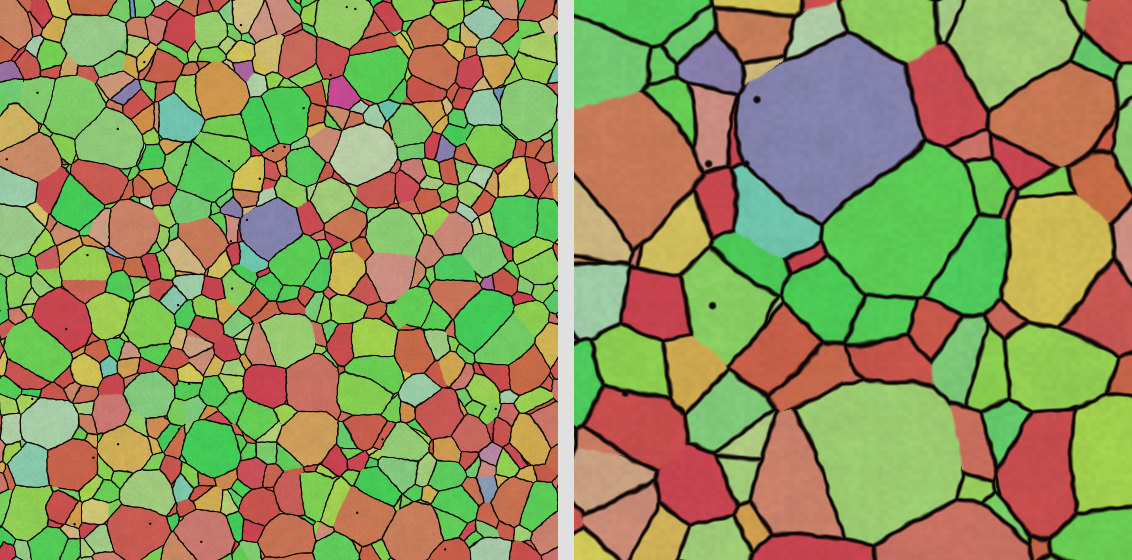
Left: the whole. Right: its middle third, enlarged.
Write a WebGL 2 fragment shader that draws this texture.

```glsl
#version 300 es
precision highp float;
// Polycrystal grain map: flat coloured grains of very mixed size with thin dark
// boundaries. Grains are cells of a power diagram over jittered seeds whose radii
// have a long tail; a few boundaries carry no line, and fine noise adds tooth.

uniform vec2 u_resolution;
out vec4 fragColor;

const float GRID = 28.0;          // seeds per canvas height
const int   REACH = 3;            // seed search range in cells
const float JITTER = 0.95;
const float RADIUS_MIN = 0.2;     // seed radii in cells
const float RADIUS_SPAN = 1.5;
const float RADIUS_POWER = 4.0;
const float BEND = 0.22;          // slow curving of boundaries, in cells
const float JAG = 0.045;          // fine raggedness, in cells
const float LINE_HALF = 0.00125;  // boundary half width, in canvas heights
const float LINE_SOFT = 0.0010;
const float OPEN_SHARE = 0.06;    // boundaries drawn without a line
const float TOOTH = 0.055;        // brightness noise
const float DOT_GRID = 40.0;
const float DOT_SHARE = 0.016;
const float DOT_RADIUS = 0.0021;
const vec3 LINE_COLOR = vec3(0.05, 0.025, 0.02);
const vec3 CHALK = vec3(0.80, 0.78, 0.66);

float hash(vec2 p) {
    return fract(sin(dot(p, vec2(127.1, 311.7))) * 43758.5453);
}

vec2 hash2(vec2 p) {
    return vec2(hash(p), hash(p + vec2(37.3, 17.9)));
}

float noise(vec2 p) {
    vec2 i = floor(p), f = fract(p);
    f = f * f * (3.0 - 2.0 * f);
    return mix(mix(hash(i), hash(i + vec2(1, 0)), f.x),
               mix(hash(i + vec2(0, 1)), hash(i + vec2(1, 1)), f.x), f.y);
}

vec2 noise2(vec2 p) {
    return vec2(noise(p), noise(p + vec2(71.4, 23.8))) - 0.5;
}

vec2 seedPoint(vec2 id) {
    return id + 0.5 + JITTER * (hash2(id) - 0.5);
}

// Squared distance to a seed less its squared radius
float seedPower(vec2 p, vec2 id) {
    float r = RADIUS_MIN + RADIUS_SPAN * pow(hash(id + 91.7), RADIUS_POWER);
    vec2 d = p - seedPoint(id);
    return dot(d, d) - r * r;
}

// Colour family by share, then a tone within the family
vec3 grainColor(vec2 id) {
    float family = hash(id + 5.3), tone = hash(id + 13.1);
    vec3 c;
    if (family < 0.43)      c = mix(vec3(0.25, 0.79, 0.34), vec3(0.64, 0.81, 0.30), pow(tone, 1.4));
    else if (family < 0.80) c = mix(vec3(0.78, 0.25, 0.31), vec3(0.77, 0.43, 0.27), tone);
    else if (family < 0.93) c = mix(vec3(0.80, 0.53, 0.28), vec3(0.81, 0.78, 0.34), tone);
    else if (family < 0.98) c = mix(vec3(0.70, 0.81, 0.64), vec3(0.38, 0.76, 0.68), tone);
    else                    c = mix(vec3(0.25, 0.74, 0.79), vec3(0.77, 0.28, 0.56), tone);
    return mix(c, CHALK, 0.6 * pow(hash(id + 29.6), 4.0));
}

void main() {
    vec2 uv = gl_FragCoord.xy / u_resolution.y;
    float soft = max(LINE_SOFT, 0.6 / u_resolution.y);
    vec2 p = uv * GRID;
    p += BEND * noise2(p * 0.9) + JAG * noise2(p * 7.0);
    vec2 base = floor(p);

    // Owning grain
    vec2 owner = base;
    float best = 1e9;
    for (int y = -REACH; y <= REACH; y++)
    for (int x = -REACH; x <= REACH; x++) {
        vec2 id = base + vec2(x, y);
        float w = seedPower(p, id);
        if (w < best) { best = w; owner = id; }
    }

    // Nearest lined and unlined boundaries
    vec2 center = seedPoint(owner), openId = owner;
    float lineDist = 1e9, openDist = 1e9;
    for (int y = -REACH; y <= REACH; y++)
    for (int x = -REACH; x <= REACH; x++) {
        vec2 id = base + vec2(x, y);
        if (id == owner) continue;
        float d = (seedPower(p, id) - best) / (2.0 * distance(seedPoint(id), center));
        bool isOpen = hash((id + owner) * 1.37 + 3.1) < OPEN_SHARE;
        if (!isOpen) lineDist = min(lineDist, d);
        else if (d < openDist) { openDist = d; openId = id; }
    }

    // Grain fill, blended across unlined boundaries
    float blend = 0.5 - 0.5 * smoothstep(0.0, soft, openDist / GRID);
    vec3 color = mix(grainColor(owner), grainColor(openId), blend);
    color *= 1.0 + TOOTH * (noise(uv * 340.0) - 0.5) + 0.04 * (noise(uv * 60.0) - 0.5);

    // Sparse dark pits
    vec2 dotId = floor(uv * DOT_GRID);
    vec2 dotAt = (dotId + 0.2 + 0.6 * hash2(dotId + 7.7)) / DOT_GRID;
    float pit = 1.0 - smoothstep(DOT_RADIUS - soft, DOT_RADIUS + soft, distance(uv, dotAt));
    pit *= step(hash(dotId + 51.2), DOT_SHARE);

    float line = 1.0 - smoothstep(LINE_HALF - soft, LINE_HALF + soft, lineDist / GRID);
    fragColor = vec4(mix(color, LINE_COLOR, max(line, pit)), 1.0);
}
```
